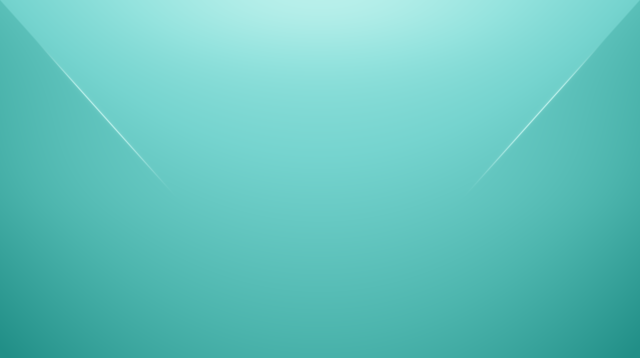
This background is drawn by a WebGL 1 fragment shader. Its source:

```glsl
precision highp float;
// Teal backdrop lit from the top centre, darkening towards the lower corners.
// A broad V of light meets darker side panels along two diagonal creases,
// each carrying a thin highlight; one scalar tone drives a colour ramp.

uniform vec2 u_resolution;

const vec3 DEEP_TEAL = vec3(0.13, 0.56, 0.53);
const vec3 MID_TEAL = vec3(0.30, 0.71, 0.68);
const vec3 SOFT_AQUA = vec3(0.46, 0.83, 0.81);
const vec3 LIGHT_AQUA = vec3(0.58, 0.89, 0.87);
const vec3 PALE_MINT = vec3(0.75, 0.95, 0.93);

// Colour ramp indexed by tone
vec3 tealRamp(float tone) {
  vec3 color = mix(DEEP_TEAL, MID_TEAL, clamp((tone - 0.13) / 0.17, 0.0, 1.0));
  color = mix(color, SOFT_AQUA, clamp((tone - 0.30) / 0.16, 0.0, 1.0));
  color = mix(color, LIGHT_AQUA, clamp((tone - 0.46) / 0.12, 0.0, 1.0));
  return mix(color, PALE_MINT, clamp((tone - 0.58) / 0.17, 0.0, 1.0));
}

// Vertical light with a curved falloff towards both sides
float backdropTone(vec2 uv) {
  float side = 2.0 * uv.x - 1.0;
  return 0.28 + 0.32 * uv.y - 0.16 * side * side;
}

// Elliptical lamp glow resting on the top edge
float topGlow(vec2 uv) {
  vec2 offset = (uv - vec2(0.5, 1.0)) / vec2(0.27, 0.16);
  return 0.12 * exp(-dot(offset, offset));
}

// Signed distance to the V, in canvas heights; positive on the side panels
float creaseDistance(vec2 uv, float aspect) {
  float edge = 1.0 - uv.y - 2.0 * min(uv.x, 1.0 - uv.x);
  return edge / length(vec2(2.0 / aspect, 1.0));
}

// Thin highlight, tapered at both ends
float creaseHighlight(float dist, float height, float halfWidth) {
  float taper = smoothstep(0.44, 0.65, height)
              * (1.0 - smoothstep(0.73, 0.90, height));
  return taper * exp(-dist * dist / (halfWidth * halfWidth));
}

void main() {
  vec2 uv = gl_FragCoord.xy / u_resolution;
  float pixel = 1.0 / u_resolution.y;
  float dist = creaseDistance(uv, u_resolution.x / u_resolution.y);

  // Side panels separate from the V towards the top
  float panel = smoothstep(-pixel, pixel, dist);
  float panelShade = 0.09 * smoothstep(0.40, 0.95, uv.y);
  float tone = backdropTone(uv) + topGlow(uv) - panel * panelShade;

  // Bright core with a faint halo
  vec3 color = tealRamp(tone);
  float core = creaseHighlight(dist, uv.y, max(0.0022, 0.7 * pixel));
  float halo = creaseHighlight(dist, uv.y, 0.009);
  color = mix(color, PALE_MINT, min(0.8 * core + 0.07 * halo, 1.0));

  gl_FragColor = vec4(color, 1.0);
}
```
